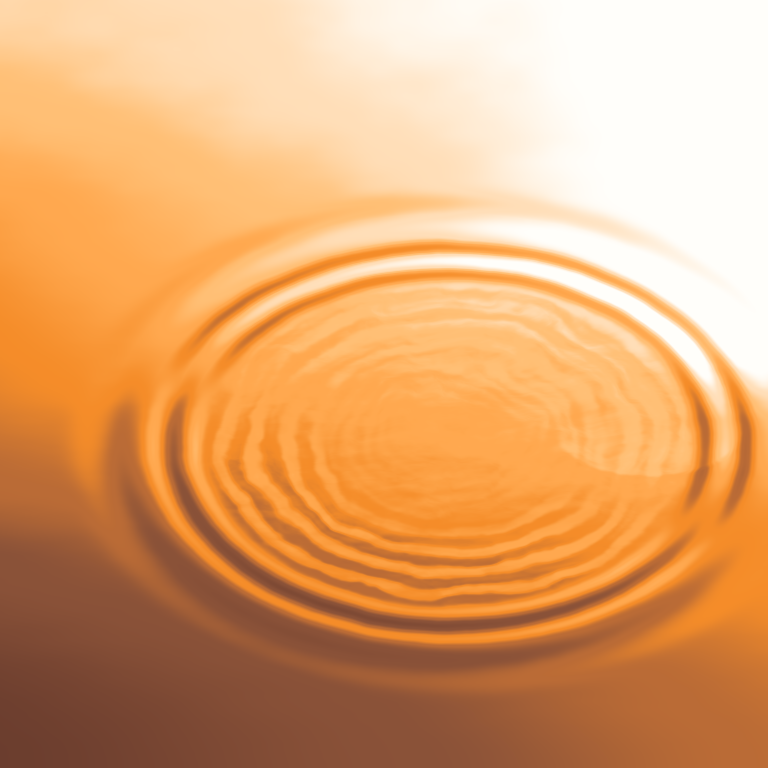
A three.js fragment shader for this background:

```glsl
// Elliptical ripples spreading over amber water under a bright upper-right glow.
varying vec2 vUv;

const vec2 CENTER = vec2(0.586, 0.423);
const float FLATTEN = 0.66;
const vec2 LIGHT_DIR = vec2(0.40, 0.917);
const float OUTER_RING = 0.386;
const float INNER_RING = 0.333;
const float RING_WIDTH = 0.0125;
const float RIPPLE_STEP = 0.040;
const float TAU = 6.28318;

const vec3 UMBER = vec3(0.42, 0.24, 0.18);
const vec3 BROWN = vec3(0.54, 0.32, 0.22);
const vec3 COPPER = vec3(0.73, 0.42, 0.21);
const vec3 ORANGE = vec3(0.96, 0.55, 0.16);
const vec3 AMBER = vec3(1.00, 0.66, 0.31);
const vec3 APRICOT = vec3(1.00, 0.75, 0.46);
const vec3 PEACH = vec3(1.00, 0.87, 0.72);
const vec3 WHITE = vec3(1.00, 0.995, 0.98);

float hash(vec2 p) {
  p = fract(p * vec2(0.1031, 0.1137));
  p += dot(p, p.yx + 33.33);
  return fract((p.x + p.y) * p.x * 17.0);
}

float noise(vec2 p) {
  vec2 i = floor(p);
  vec2 f = fract(p);
  f = f * f * (3.0 - 2.0 * f);
  return mix(mix(hash(i), hash(i + vec2(1.0, 0.0)), f.x),
             mix(hash(i + vec2(0.0, 1.0)), hash(i + 1.0), f.x), f.y);
}

// Layered noise centered on zero.
float fbm(vec2 p) {
  float sum = 0.0;
  float weight = 0.5;
  for (int i = 0; i < 4; i++) {
    sum += weight * (noise(p) - 0.5);
    p = p * 2.03 + vec2(17.3, 9.1);
    weight *= 0.5;
  }
  return sum;
}

float bell(float x, float width) {
  return exp(-x * x / (width * width));
}

// Colour ramp from shadow to glare.
vec3 ramp(float t) {
  vec3 c = mix(UMBER, BROWN, smoothstep(0.0, 0.20, t));
  c = mix(c, COPPER, smoothstep(0.20, 0.35, t));
  c = mix(c, ORANGE, smoothstep(0.35, 0.50, t));
  c = mix(c, AMBER, smoothstep(0.50, 0.65, t));
  c = mix(c, APRICOT, smoothstep(0.65, 0.75, t));
  c = mix(c, PEACH, smoothstep(0.75, 0.87, t));
  return mix(c, WHITE, smoothstep(0.87, 1.0, t));
}

// Reflected sky above, shaded water below.
float backdrop(vec2 p) {
  float y = p.y + 0.05 * fbm(p * vec2(4.0, 18.0));
  float left = 0.01 + 0.48 * smoothstep(0.0, 0.60, y) + 0.36 * smoothstep(0.50, 1.05, y);
  float right = 0.36 + 0.17 * smoothstep(0.0, 0.35, y)
    + 0.15 * smoothstep(0.33, 0.45, y) + 0.40 * smoothstep(0.44, 0.57, y);
  float across = pow(p.x, mix(1.0, 1.35, smoothstep(0.6, 1.0, y)));
  float clouds = 0.10 * fbm(p * vec2(4.0, 7.0) + 5.0) * smoothstep(0.45, 0.8, p.y);
  return mix(left, right, across) + clouds;
}

// Signed crest profile of the two main rings and their faint outer swell.
float ringProfile(float r) {
  return bell(r - OUTER_RING, RING_WIDTH) + bell(r - INNER_RING, RING_WIDTH)
    - 0.75 * bell(r - 0.5 * (OUTER_RING + INNER_RING), RING_WIDTH)
    - 0.40 * bell(r - 0.427, 0.020) + 0.22 * bell(r - 0.475, 0.022);
}

// Tone of the disturbed water within the rings.
float innerWater(vec2 p, vec2 q, float r, float facing) {
  float warp = fbm(p * vec2(13.0, 18.0) + 3.0);
  float tone = 0.63 + 0.85 * (p.y - CENTER.y) + 0.22 * (p.x - CENTER.x);
  float wave = cos(TAU * (r - 0.255 + 0.035 * warp) / RIPPLE_STEP);
  wave = smoothstep(-0.8, 0.9, wave) * 2.0 - 1.0;
  float strength = mix(0.10, -0.025, smoothstep(-0.7, 0.3, facing));
  tone += wave * strength * smoothstep(0.12, 0.24, r);
  // Fine broken arcs near the middle
  float arcs = sin(TAU * (length(q + vec2(0.01, -0.02)) + 0.06 * warp) / 0.024);
  tone += 0.018 * arcs * smoothstep(0.03, 0.12, r) * (0.6 + warp);
  tone += 0.09 * fbm(p * vec2(22.0, 75.0) + warp * 3.0);
  return tone;
}

void main() {
  vec2 p = vUv;
  vec2 q = (p - CENTER) / vec2(1.0, FLATTEN);
  float r = length(q);
  float facing = dot(q, LIGHT_DIR) / max(r, 0.001);
  float rr = r + 0.006 * fbm(p * vec2(16.0, 20.0));

  float tone = backdrop(p);
  float inside = 1.0 - smoothstep(0.295, 0.340, rr);
  tone = mix(tone, innerWater(p, q, r, facing), inside);

  // Crests shine on the near side and darken on the lit far side
  float crest = ringProfile(rr);
  float farGain = crest > 0.0 ? -0.32 : -0.17;
  tone += crest * mix(0.24, farGain, smoothstep(-0.45, 0.40, facing));

  // Curved pale pool at the right rim
  float pool = length((p - vec2(0.845, 0.435)) / vec2(0.125, 0.058));
  tone += 0.07 * (1.0 - smoothstep(0.90, 1.0, pool)) * (1.0 - smoothstep(0.40, 0.46, p.y));

  gl_FragColor = vec4(ramp(clamp(tone, 0.0, 1.0)), 1.0);
}
```
